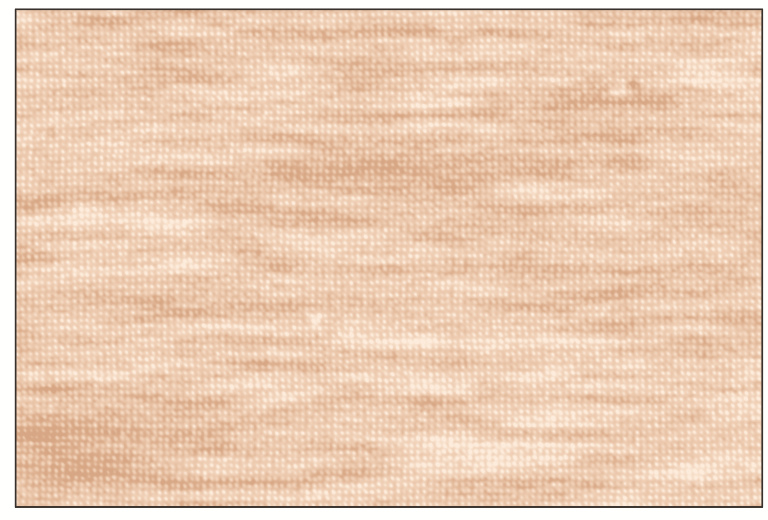
Reproduce this texture procedurally as a Shadertoy shader.

```glsl
// Layout, in units of canvas height
const vec2 CLOTH_MIN = vec2(0.030, 0.025);
const vec2 CLOTH_MAX = vec2(1.466, 0.982);
const float BORDER_WIDTH = 0.0034;

// Knit
const vec2 STITCHES = vec2(116.0, 76.0);  // repeats across and down
const float STITCH_SLANT = 0.28;
const float STITCH_DEPTH = 0.46;
const float STITCH_JITTER = 0.20;
const float ROW_WOBBLE = 0.7;

// Yarn variation
const float SLUB_STRENGTH = 0.75;
const float CLOUD_STRENGTH = 0.42;
const float FIBRE_STRENGTH = 0.22;

// Colours
const vec3 PAPER = vec3(1.0, 1.0, 0.995);
const vec3 BORDER = vec3(0.22, 0.19, 0.17);
const vec3 YARN_DARK = vec3(0.845, 0.655, 0.520);
const vec3 YARN_MID = vec3(0.932, 0.800, 0.695);
const vec3 YARN_LIGHT = vec3(0.992, 0.925, 0.860);

float hash(vec2 p) {
    vec3 q = fract(vec3(p.xyx) * 0.1031);
    q += dot(q, q.yzx + 33.33);
    return fract((q.x + q.y) * q.z);
}

float noise(vec2 p) {
    vec2 cell = floor(p), f = fract(p);
    f = f * f * (3.0 - 2.0 * f);
    float low = mix(hash(cell), hash(cell + vec2(1, 0)), f.x);
    float high = mix(hash(cell + vec2(0, 1)), hash(cell + vec2(1, 1)), f.x);
    return mix(low, high, f.y);
}

float fbm(vec2 p) {
    float sum = 0.0, gain = 0.5;
    for (int i = 0; i < 4; i++) {
        sum += gain * noise(p);
        p = p * 2.03 + 17.7;
        gain *= 0.5;
    }
    return sum / 0.9375;
}

// Soft round spot: 1 at the centre, fading over the radii
float spot(vec2 p, vec2 centre, vec2 radii) {
    vec2 d = (p - centre) / radii;
    return exp(-dot(d, d));
}

// Raised slanted loops, summed over neighbouring cells
float knit(vec2 s) {
    vec2 cell = floor(s);
    float height = 0.0;
    for (int j = -1; j <= 1; j++) {
        for (int i = -1; i <= 1; i++) {
            vec2 id = cell + vec2(i, j);
            vec2 jitter = vec2(hash(id + 3.1), hash(id + 71.7)) - 0.5;
            vec2 d = s - id - 0.5 - jitter * STITCH_JITTER;
            d.x += d.y * STITCH_SLANT;
            float lift = mix(0.75, 1.25, hash(id + 29.3));
            height += lift * exp(-dot(d * d, vec2(9.0, 7.0)));
        }
    }
    return height;
}

float clothTone(vec2 p) {
    vec2 s = (p - CLOTH_MIN) / (CLOTH_MAX - CLOTH_MIN) * STITCHES;
    s.y += ROW_WOBBLE * (noise(p * vec2(3.0, 2.0)) - 0.5);
    s.x += ROW_WOBBLE * (noise(p * vec2(2.0, 5.0) + 40.0) - 0.5);

    // Thick and thin yarn runs along the rows
    float slub = 0.6 * noise(s * vec2(0.075, 0.55) + 11.0)
               + 0.4 * noise(s * vec2(0.19, 0.95) + 53.0) - 0.5;
    float cloud = fbm(p * vec2(3.5, 9.0) + 5.0) - 0.5;
    float fibre = noise(s * vec2(1.7, 2.1) + 90.0) - 0.5;

    float tone = 0.53 + STITCH_DEPTH * (knit(s) - 0.42);
    tone += SLUB_STRENGTH * slub + CLOUD_STRENGTH * cloud + FIBRE_STRENGTH * fibre;

    // Stain, knots and snags
    tone -= 0.34 * spot(p, vec2(0.085, 0.15), vec2(0.13, 0.10));
    tone -= 0.12 * spot(p, vec2(0.06, 0.04), vec2(0.25, 0.06));
    tone -= 0.55 * spot(p, vec2(1.219, 0.838), vec2(0.011, 0.008));
    tone += 0.60 * spot(p, vec2(1.191, 0.823), vec2(0.020, 0.011));
    tone += 0.40 * spot(p, vec2(0.607, 0.382), vec2(0.014, 0.016));
    tone -= 0.28 * spot(p, vec2(0.100, 0.740), vec2(0.010, 0.008));
    return clamp(tone, 0.0, 1.0);
}

void mainImage(out vec4 fragColor, in vec2 fragCoord) {
    vec2 p = fragCoord / iResolution.y;
    float pixel = 1.0 / iResolution.y;

    float tone = clothTone(p);
    vec3 cloth = mix(YARN_DARK, YARN_MID, smoothstep(0.0, 0.55, tone));
    cloth = mix(cloth, YARN_LIGHT, smoothstep(0.45, 1.0, tone));

    // Signed distance to the cloth rectangle
    vec2 q = abs(p - 0.5 * (CLOTH_MIN + CLOTH_MAX)) - 0.5 * (CLOTH_MAX - CLOTH_MIN);
    float edge = length(max(q, 0.0)) + min(max(q.x, q.y), 0.0);

    vec3 color = mix(cloth, PAPER, smoothstep(-0.5 * pixel, 0.5 * pixel, edge));
    float line = abs(edge) - 0.5 * BORDER_WIDTH;
    color = mix(color, BORDER, 1.0 - smoothstep(-0.5 * pixel, 0.5 * pixel, line));
    fragColor = vec4(color, 1.0);
}
```
